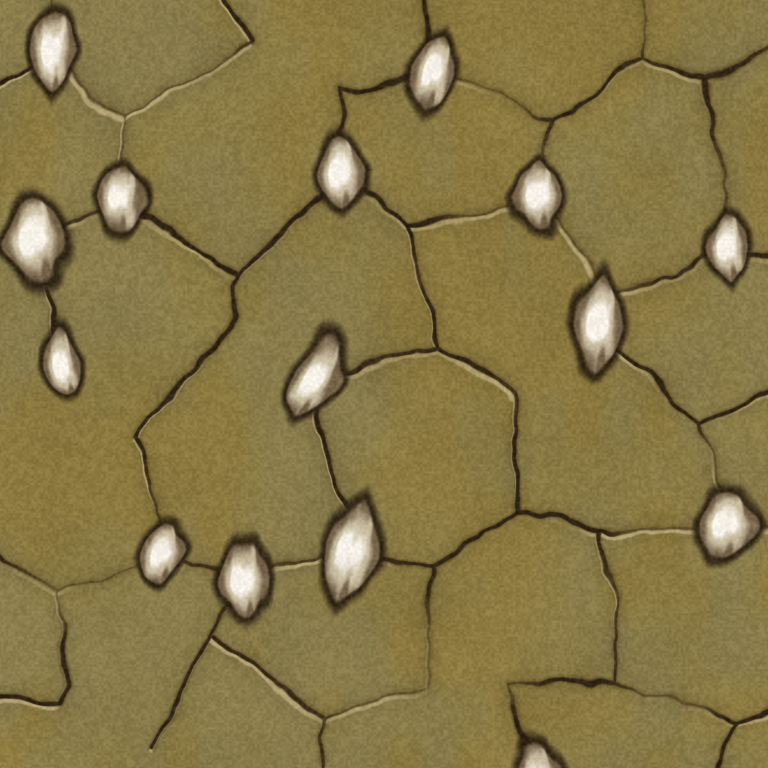
Give the GLSL for this texture, as a WebGL 1 fragment shader.

```glsl
precision highp float;
uniform vec2 u_resolution;

const vec2 GRID = vec2(8.0, 5.0);
const float JITTER = 0.52;
const float HEX_SHIFT = 0.16;
const float GEM_SHARE = 0.42;
const float CRACK_SHARE = 0.88;
const float CRACK_WIDTH = 0.0027;
const float SHADE_WIDTH = 0.0085;
const float RIM_WIDTH = 0.0032;
const vec2 RIM_OFFSET = vec2(0.002, 0.0058);
const float GRAIN = 0.075;

const vec3 OLIVE = vec3(0.545, 0.472, 0.245);
const vec3 SAGE = vec3(0.535, 0.485, 0.295);
const vec3 SHADE = vec3(0.36, 0.29, 0.14);
const vec3 INK = vec3(0.17, 0.125, 0.07);
const vec3 RIM = vec3(0.74, 0.67, 0.49);
const vec3 GEM_EDGE = vec3(0.45, 0.38, 0.28);
const vec3 GEM_BODY = vec3(0.78, 0.73, 0.62);
const vec3 GEM_CORE = vec3(0.97, 0.95, 0.91);

float hash(vec2 p) {
  vec3 q = fract(p.xyx * 0.1031);
  q += dot(q, q.yzx + 33.33);
  return fract((q.x + q.y) * q.z);
}

float noise(vec2 p) {
  vec2 i = floor(p), f = fract(p);
  f = f * f * (3.0 - 2.0 * f);
  return mix(mix(hash(i), hash(i + vec2(1, 0)), f.x),
             mix(hash(i + vec2(0, 1)), hash(i + vec2(1, 1)), f.x), f.y);
}

vec2 noise2(vec2 p) {
  return vec2(noise(p), noise(p + 57.3)) - 0.5;
}

float segmentDistance(vec2 p, vec2 a, vec2 b) {
  vec2 d = b - a;
  return length(p - a - d * clamp(dot(p - a, d) / dot(d, d), 0.0, 1.0));
}

bool hasUpperEdge(vec2 id) {
  return mod(id.x + id.y, 2.0) < 0.5;
}

// Jittered junctions of a honeycomb laid out as a brick lattice
vec2 junction(vec2 id) {
  vec2 jitter = (vec2(hash(id + 11.0), hash(id + 37.0)) - 0.5) * JITTER;
  jitter.y += hasUpperEdge(id) ? HEX_SHIFT : -HEX_SHIFT;
  return (id + 0.5 + jitter) / GRID;
}

// Junction distance in gem space: 1 on the outline
vec3 gemSpace(vec2 p, vec2 id) {
  float tilt = (hash(id + 71.0) - 0.5) * 0.6;
  float width = mix(0.019, 0.037, hash(id + 83.0));
  vec2 size = width * vec2(1.0, mix(1.2, 1.8, hash(id + 97.0)));
  vec2 q = vec2(p.x + tilt * p.y, p.y - tilt * p.x) / size;
  vec2 s = pow(abs(q) + 0.0001, vec2(1.45));
  float r = pow(s.x + s.y, 1.0 / 1.45);
  return vec3(q, r + 0.3 * (noise(q * 1.8 + id * 7.0) - 0.5));
}

void main() {
  vec2 p = gl_FragCoord.xy / u_resolution.y;
  float pixel = 1.0 / u_resolution.y;
  vec2 gemPoint = p + 0.022 * noise2(p * 9.0);
  vec2 crackPoint = gemPoint + 0.013 * noise2(p * 27.0) + 0.004 * noise2(p * 75.0);
  vec2 cell = floor(p * GRID);

  // Nearest crack, its lit lower lip, and nearest gem
  float crack = 1.0, lip = 1.0;
  vec3 gem = vec3(9.0);
  for (int j = -2; j <= 1; j++) {
    for (int i = -2; i <= 1; i++) {
      vec2 id = cell + vec2(float(i), float(j));
      vec2 a = junction(id);
      if (hash(id + 131.0) < CRACK_SHARE) {
        vec2 b = junction(id + vec2(1, 0));
        crack = min(crack, segmentDistance(crackPoint, a, b));
        lip = min(lip, segmentDistance(crackPoint + RIM_OFFSET, a, b));
      }
      if (hasUpperEdge(id) && hash(id + 151.0) < CRACK_SHARE) {
        vec2 b = junction(id + vec2(0, 1));
        crack = min(crack, segmentDistance(crackPoint, a, b));
        lip = min(lip, segmentDistance(crackPoint + RIM_OFFSET, a, b) + 0.001);
      }
      if (hash(id + 173.0) < GEM_SHARE) {
        vec3 g = gemSpace(gemPoint - a, id);
        if (g.z < gem.z) gem = g;
      }
    }
  }

  // Mottled, grainy ground
  float mottle = 0.6 * noise(p * 5.0 + 3.0) + 0.4 * noise(p * vec2(21.0, 13.0));
  vec3 color = mix(OLIVE, SAGE, smoothstep(0.35, 0.75, mottle));
  color *= 0.97 + 0.06 * noise(p * 14.0 + 40.0);
  color *= 1.0 - 0.07 * (1.0 - smoothstep(0.0, 0.03, crack));

  // Brushed cracks of uneven weight
  float weight = smoothstep(0.22, 0.6, noise(p * 8.0 + 19.0));
  float lit = smoothstep(0.3, 0.65, noise(p * 7.0 + 83.0));
  float shadeMask = 1.0 - smoothstep(0.001, SHADE_WIDTH, crack);
  color = mix(color, SHADE, shadeMask * mix(0.3, 0.85, weight));
  float rimMask = 1.0 - smoothstep(0.0008, RIM_WIDTH + pixel, lip);
  color = mix(color, RIM, rimMask * lit * 0.85);
  float lineWidth = CRACK_WIDTH * mix(0.5, 1.2, weight);
  float lineMask = 1.0 - smoothstep(lineWidth * 0.4, lineWidth + pixel, crack);
  color = mix(color, INK, lineMask * mix(0.3, 0.95, weight));

  // Dark sockets and streaked pale gems
  float socket = 1.0 - smoothstep(1.08, 1.42, gem.z);
  color = mix(color, INK, socket * 0.92);
  float streak = noise(gem.xy * vec2(5.0, 1.4) + cell * 0.01 + 29.0) - 0.5;
  float glow = gem.z + streak * 0.55;
  vec3 stone = mix(GEM_CORE, GEM_BODY, smoothstep(0.3, 0.62, glow));
  stone = mix(stone, GEM_EDGE, smoothstep(0.6, 1.0, glow));
  color = mix(color, stone, 1.0 - smoothstep(0.94, 1.08, gem.z));

  float grain = noise(p * 330.0) + 0.5 * noise(p * 190.0 + 9.0) - 0.75;
  color += GRAIN * grain * vec3(1.0, 0.95, 0.8);
  gl_FragColor = vec4(color, 1.0);
}
```
